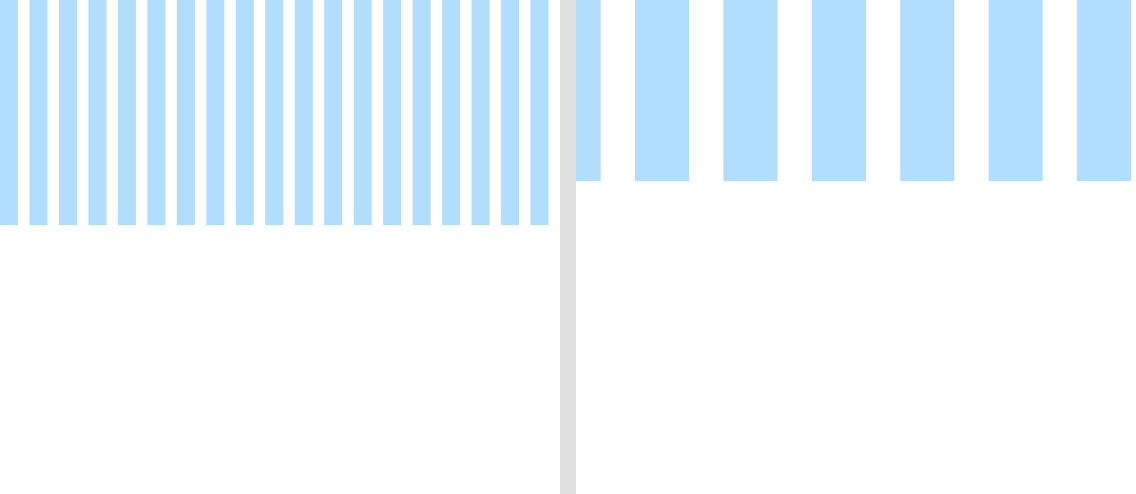
Left: the whole. Right: its middle third, enlarged.
Give the GLSL for this pattern, as a Shadertoy shader.

```glsl
// Pale blue vertical stripes hanging from the top edge over a white ground.
// One stripe is repeated across the width with fract, then cut off by a
// straight lower edge; both edges are smoothed over one pixel.

// Coverage of a shape from its signed distance (positive inside), one pixel wide.
float coverage(float inside, float pixel) {
    return clamp(inside / pixel + 0.5, 0.0, 1.0);
}

// Equal stripes across the unit width, each starting at the left of its cell.
float stripes(float x, float count, float duty, float pixel) {
    float fromCentre = abs(fract(x * count - 0.5 * duty + 0.5) - 0.5);
    return coverage(0.5 * duty - fromCentre, pixel * count);
}

void mainImage(out vec4 fragColor, in vec2 fragCoord) {
    vec2 uv = fragCoord / iResolution.xy;
    vec2 pixel = 1.0 / iResolution.xy;

    // Stripes, kept only above the lower edge
    float mask = stripes(uv.x, 19.0, 0.612, pixel.x);
    mask *= coverage(uv.y - 0.5445, pixel.y);

    vec3 white = vec3(1.0);
    vec3 paleBlue = vec3(0.695, 0.867, 0.995);
    fragColor = vec4(mix(white, paleBlue, mask), 1.0);
}
```
